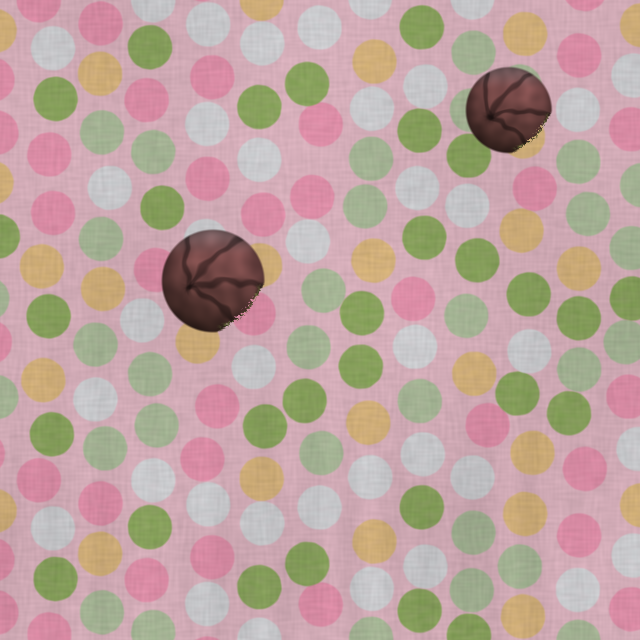
This pattern is drawn by a Shadertoy shader. Its source:

```glsl
#define CELLS 12.0
#define REPEAT_ROWS 9.0
#define DOT_RADIUS 0.415
#define DOT_SOFTNESS 0.025
#define JITTER 0.24
#define SPACING 1.02
#define THREADS 190.0
#define WEAVE 0.055
#define FOLDS 0.06
#define GROUND vec3(0.815, 0.665, 0.708)

vec2 hash2(vec2 p) {
    vec3 q = fract(p.xyx * vec3(0.1031, 0.1030, 0.0973));
    q += dot(q, q.yzx + 33.33);
    return fract((q.xx + q.yz) * q.zy);
}

float cornerSlope(vec2 cell, vec2 offset) {
    return dot(hash2(cell) * 2.0 - 1.0, offset);
}

float gradientNoise(vec2 p) {
    vec2 i = floor(p), f = fract(p);
    vec2 u = f * f * f * (f * (f * 6.0 - 15.0) + 10.0);
    vec2 e = vec2(1.0, 0.0);
    return mix(mix(cornerSlope(i, f), cornerSlope(i + e, f - e), u.x),
               mix(cornerSlope(i + e.yx, f - e.yx), cornerSlope(i + 1.0, f - 1.0), u.x), u.y);
}

vec2 cellKey(vec2 id) {
    return vec2(id.x, mod(id.y, REPEAT_ROWS)) + 17.0;
}

// Staggered columns with a random shift
vec2 looseCentre(vec2 id) {
    vec2 stagger = vec2(0.89, 0.04 + 0.46 * mod(id.x, 2.0));
    return id + stagger + JITTER * (2.0 * hash2(cellKey(id)) - 1.0);
}

// Push crowded neighbours apart
vec2 dotCentre(vec2 id) {
    vec2 centre = looseCentre(id), push = vec2(0.0);
    for (int y = -1; y <= 1; y++)
    for (int x = -1; x <= 1; x++) {
        vec2 away = centre - looseCentre(id + vec2(x, y));
        float gap = length(away);
        push += away / max(gap, 0.001) * max(SPACING - gap, 0.0) * 0.5;
    }
    return centre + push;
}

vec3 dotColour(vec2 id) {
    vec3 palette[5] = vec3[5](
        vec3(0.77, 0.78, 0.79), vec3(0.80, 0.67, 0.45), vec3(0.84, 0.53, 0.63),
        vec3(0.62, 0.69, 0.56), vec3(0.50, 0.61, 0.33));
    vec2 key = cellKey(id);
    float pick = key.x + 2.0 * key.y + floor(3.0 * hash2(key + 71.0).x);
    return palette[int(mod(pick, 5.0))];
}

vec3 dottedCloth(vec2 uv, float pixel) {
    vec3 colour = GROUND;
    vec2 p = uv * CELLS;
    vec2 nearest = floor(p + vec2(-0.39, 0.25));
    float soft = max(DOT_SOFTNESS, pixel * CELLS);
    float wobble = 0.012 * gradientNoise(p * 7.0);
    for (int y = -1; y <= 1; y++)
    for (int x = -1; x <= 1; x++) {
        vec2 id = nearest + vec2(x, y);
        float edge = length(p - dotCentre(id)) - DOT_RADIUS + wobble;
        float ink = 0.94 + 0.12 * gradientNoise(uv * vec2(60.0, 110.0));
        colour = mix(colour, dotColour(id), ink * (1.0 - smoothstep(-soft, soft, edge)));
    }

    // Woven threads, soft folds and uneven light
    float weave = gradientNoise(uv * vec2(0.16, 1.0) * THREADS)
                + gradientNoise(uv.yx * vec2(0.16, 1.0) * THREADS + 40.0);
    float fold = gradientNoise(uv * vec2(28.0, 2.5)) * (1.0 - smoothstep(0.2, 0.75, uv.y));
    float light = 0.07 * gradientNoise(uv * 3.0 + 5.0);
    return colour * (1.0 + WEAVE * weave + FOLDS * fold + light);
}

// Veined ball with a ragged, mossy lower right edge
vec3 addBall(vec3 under, vec2 uv, vec2 centre, float radius, float pixel) {
    vec2 q = (uv - centre) / radius;
    float reach = length(q), soft = 1.5 * pixel / radius;
    float grain = gradientNoise(q * 3.5 + centre * 20.0);
    float rough = gradientNoise(q * 15.0);
    float lift = clamp(0.55 + 0.5 * q.y + 0.15 * q.x, 0.0, 1.0);
    vec3 skin = mix(vec3(0.22, 0.14, 0.12), vec3(0.57, 0.35, 0.35), lift);
    skin = mix(skin, vec3(0.55, 0.43, 0.44), smoothstep(0.45, 1.0, q.y));
    skin *= (1.0 + 0.3 * grain) * (1.0 - 0.35 * pow(min(reach, 1.0), 5.0));

    // Creases fan out from the lower left
    vec2 fan = q - vec2(-0.45, -0.15);
    for (int i = 0; i < 4; i++) {
        float angle = 0.75 * float(i) - 0.4;
        vec2 along = vec2(cos(angle), sin(angle));
        float across = dot(fan, vec2(-along.y, along.x)) + 0.22 * dot(fan, fan) - 0.12 * grain;
        float crease = 1.0 - smoothstep(0.02, 0.09, abs(across));
        skin *= 1.0 - 0.38 * crease * smoothstep(-0.3, 0.2, dot(fan, along));
    }

    float side = smoothstep(0.72, 0.97, dot(q / max(reach, 0.001), vec2(0.72, -0.69)));
    float bite = side * (0.09 + 0.3 * abs(rough));
    vec3 moss = mix(vec3(0.16, 0.16, 0.08), vec3(0.46, 0.58, 0.25), smoothstep(-0.1, 0.15, rough));
    skin = mix(skin, moss, side * smoothstep(0.82, 0.92, reach));
    return mix(skin, under, smoothstep(-soft, soft, reach - 1.0 + bite));
}

void mainImage(out vec4 fragColor, in vec2 fragCoord) {
    vec2 uv = fragCoord / iResolution.xy;
    float pixel = 1.0 / iResolution.y;
    vec3 colour = dottedCloth(uv, pixel);
    colour = addBall(colour, uv, vec2(0.333, 0.561), 0.080, pixel);
    colour = addBall(colour, uv, vec2(0.795, 0.828), 0.067, pixel);
    fragColor = vec4(clamp(colour, 0.0, 1.0), 1.0);
}
```
